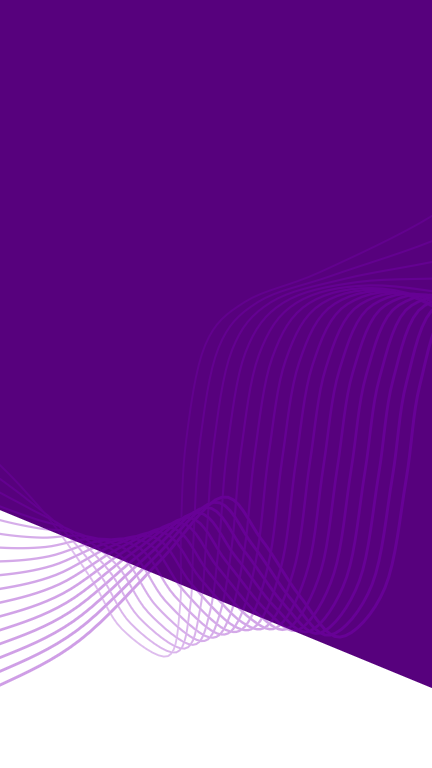
This background is drawn by a Shadertoy shader. Its source:

```glsl
// Purple field cut by a sloping white corner, crossed by a woven ribbon of fine lines.

// Colours
const vec3 PURPLE = vec3(0.34, 0.005, 0.49);
const vec3 WHITE = vec3(1.0);
const vec3 LINE_ON_PURPLE = vec3(0.405, 0.005, 0.59);
const vec3 LINE_ON_WHITE = vec3(0.81, 0.62, 0.90);

// Layout, in canvas widths
const float EDGE_HEIGHT = 0.597;   // white corner at the left side
const float EDGE_SLOPE = -0.412;
const float THIN_HALF = 0.0022;    // half width of the first strand
const float THICK_HALF = 0.0034;   // half width of the last strand
const float FIRST_STRENGTH = 0.68;
const int STRANDS = 17;
const int STEPS = 8;               // straight pieces per spline span
const int KNOTS = 15;

// Spline knots of the two outer strands; the others are blended between them
const vec2 FIRST[KNOTS] = vec2[KNOTS](
    vec2(-0.069, 0.764), vec2(0.0, 0.701), vec2(0.058, 0.641),
    vec2(0.125, 0.562), vec2(0.213, 0.435), vec2(0.282, 0.322),
    vec2(0.389, 0.259), vec2(0.417, 0.377), vec2(0.419, 0.551),
    vec2(0.431, 0.759), vec2(0.475, 0.979), vec2(0.567, 1.079),
    vec2(0.741, 1.148), vec2(1.0, 1.278), vec2(1.157, 1.407));
const vec2 LAST[KNOTS] = vec2[KNOTS](
    vec2(-0.185, 0.123), vec2(0.0, 0.192), vec2(0.185, 0.296),
    vec2(0.370, 0.479), vec2(0.514, 0.627), vec2(0.606, 0.528),
    vec2(0.694, 0.398), vec2(0.787, 0.303), vec2(0.891, 0.417),
    vec2(0.940, 0.667), vec2(0.972, 0.887), vec2(1.042, 1.069),
    vec2(1.204, 1.025), vec2(1.435, 0.528), vec2(1.620, 0.157));

// Catmull-Rom span from b to c
vec2 spline(vec2 a, vec2 b, vec2 c, vec2 d, float t) {
    return b + 0.5 * t * (c - a + t * (2.0 * a - 5.0 * b + 4.0 * c - d
             + t * (3.0 * (b - c) + d - a)));
}

float segmentDistance(vec2 p, vec2 a, vec2 b) {
    vec2 pa = p - a, ba = b - a;
    float along = clamp(dot(pa, ba) / max(dot(ba, ba), 1e-8), 0.0, 1.0);
    return length(pa - ba * along);
}

// Coverage of all strands across one short slice of the ribbon
float sliceCoverage(vec2 p, vec2 a0, vec2 a1, vec2 b0, vec2 b1, float pixel) {
    // Skip slices whose bounding box is away from p
    vec2 margin = vec2(THICK_HALF + pixel);
    vec2 low = min(min(a0, a1), min(b0, b1)) - margin;
    vec2 high = max(max(a0, a1), max(b0, b1)) + margin;
    if (any(lessThan(p, low)) || any(greaterThan(p, high))) return 0.0;

    float coverage = 0.0;
    for (int s = 0; s < STRANDS; s++) {
        float blend = float(s) / float(STRANDS - 1);
        float dist = segmentDistance(p, mix(a0, b0, blend), mix(a1, b1, blend));
        float halfWidth = mix(THIN_HALF, THICK_HALF, blend);
        float ink = clamp((halfWidth - dist) / pixel + 0.5, 0.0, 1.0);
        coverage = max(coverage, ink * mix(FIRST_STRENGTH, 1.0, sqrt(blend)));
    }
    return coverage;
}

float ribbon(vec2 p, float pixel) {
    float coverage = 0.0;
    for (int k = 1; k < KNOTS - 2; k++) {
        vec2 a0 = FIRST[k], b0 = LAST[k];
        for (int i = 1; i <= STEPS; i++) {
            float t = float(i) / float(STEPS);
            vec2 a1 = spline(FIRST[k - 1], FIRST[k], FIRST[k + 1], FIRST[k + 2], t);
            vec2 b1 = spline(LAST[k - 1], LAST[k], LAST[k + 1], LAST[k + 2], t);
            coverage = max(coverage, sliceCoverage(p, a0, a1, b0, b1, pixel));
            a0 = a1;
            b0 = b1;
        }
    }
    return coverage;
}

void mainImage(out vec4 fragColor, in vec2 fragCoord) {
    float pixel = 1.0 / iResolution.x;
    vec2 p = fragCoord * pixel;

    // Sloping boundary between the two fields
    float above = (p.y - EDGE_HEIGHT - EDGE_SLOPE * p.x) / length(vec2(1.0, EDGE_SLOPE));
    float purpleSide = clamp(above / pixel + 0.5, 0.0, 1.0);

    vec3 ground = mix(WHITE, PURPLE, purpleSide);
    vec3 line = mix(LINE_ON_WHITE, LINE_ON_PURPLE, purpleSide);
    fragColor = vec4(mix(ground, line, ribbon(p, pixel)), 1.0);
}
```
